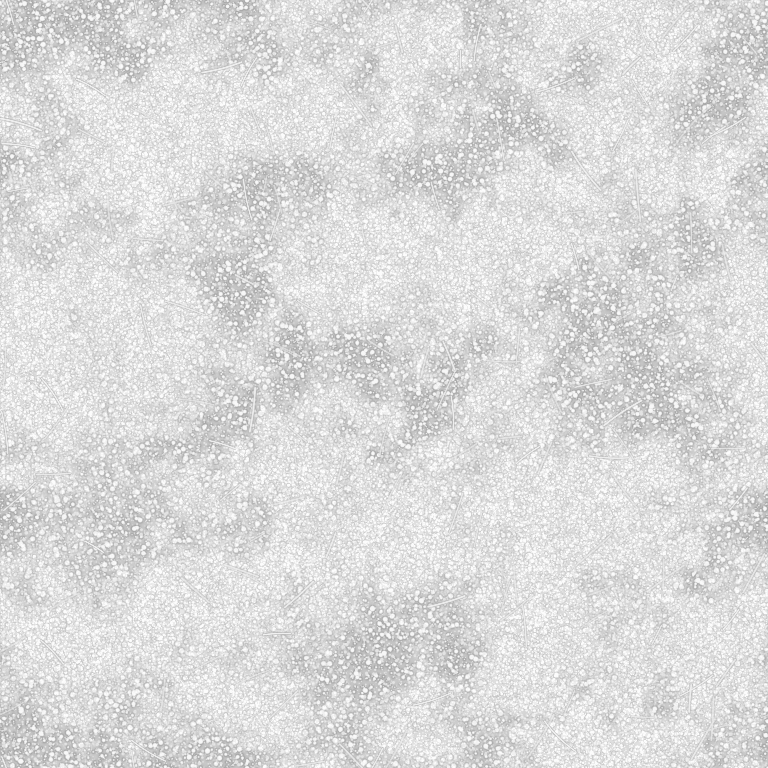
A three.js fragment shader for this texture map:

```glsl
// Pale powdery ground: tiny light grains in grey hollows, with scattered thin straws.
varying vec2 vUv;

vec3 hash3(vec2 cell, float seed) {
  vec3 q = fract(vec3(cell.xyx) * vec3(0.1031, 0.1030, 0.0973) + seed * 0.137);
  q += dot(q, q.yxz + 33.33);
  return fract((q.xxy + q.yzz) * q.zyx);
}

// Tiling value noise with n cells across
float cloud(vec2 uv, float n, float seed) {
  vec2 p = uv * n, i = floor(p), f = fract(p);
  f = f * f * (3.0 - 2.0 * f);
  float a = hash3(mod(i, n), seed).x;
  float b = hash3(mod(i + vec2(1.0, 0.0), n), seed).x;
  float c = hash3(mod(i + vec2(0.0, 1.0), n), seed).x;
  float d = hash3(mod(i + 1.0, n), seed).x;
  return mix(mix(a, b, f.x), mix(c, d, f.x), f.y);
}

// Cellular grains: depth inside the nearest grain, negative in the gaps
float grainDepth(vec2 uv, float n, float seed) {
  vec2 p = uv * n, i = floor(p);
  float depth = -1.0;
  for (int y = -1; y <= 1; y++) {
    for (int x = -1; x <= 1; x++) {
      vec2 cell = i + vec2(float(x), float(y));
      vec3 h = hash3(mod(cell, n), seed);
      float radius = mix(0.2, 0.58, h.z * h.z);
      depth = max(depth, radius - length(p - cell - h.xy));
    }
  }
  return depth;
}

// Straws: x is the light core, y is the dark groove beside it
vec2 straws(vec2 uv, float n, float seed) {
  vec2 p = uv * n, i = floor(p), mask = vec2(0.0);
  for (int y = -1; y <= 1; y++) {
    for (int x = -1; x <= 1; x++) {
      vec2 cell = i + vec2(float(x), float(y));
      vec3 h = hash3(mod(cell, n), seed);
      vec3 k = hash3(mod(cell, n), seed + 5.0);
      float angle = k.x * 6.2832;
      vec2 dir = vec2(cos(angle), sin(angle));
      vec2 q = p - cell - h.xy;
      q = vec2(dot(q, dir), dot(q, vec2(-dir.y, dir.x)));
      q.y += (k.z - 0.5) * 0.4 * q.x * q.x;
      float halfLength = mix(0.15, 0.42, k.y);
      float d = length(vec2(max(abs(q.x) - halfLength, 0.0), q.y));
      float present = step(h.z, 0.42) * mix(0.5, 1.0, k.z);
      float core = 1.0 - smoothstep(0.006, 0.019, d);
      float groove = 1.0 - smoothstep(0.014, 0.042, d);
      mask = max(mask, present * vec2(core, groove));
    }
  }
  return mask;
}

void main() {
  // Hollows where the powder gives way to loose grains
  float field = 0.30 * cloud(vUv, 6.0, 1.0) + 0.28 * cloud(vUv, 13.0, 2.0)
              + 0.24 * cloud(vUv, 29.0, 3.0) + 0.18 * cloud(vUv, 64.0, 4.0);
  float hollow = smoothstep(0.36, 0.70, field);

  // Two sizes of grain over a shaded floor
  float large = grainDepth(vUv, 135.0, 11.0);
  float small = grainDepth(vUv, 205.0, 12.0);
  float fine = grainDepth(vUv, 290.0, 13.0);
  float contact = exp(-5.0 * max(-large, 0.0));
  float loose = mix(0.78, 0.64, contact);
  loose = mix(loose, 0.89, smoothstep(-0.10, 0.25, small));
  loose = mix(loose, 0.97, smoothstep(-0.05, 0.28, large));

  // Powder with a fine mottle and a few half-buried grains
  float powder = mix(0.86, 0.985, smoothstep(-0.22, 0.25, fine));
  powder += 0.05 * smoothstep(0.0, 0.2, large);
  powder -= 0.07 * smoothstep(0.12, 0.0, abs(large + 0.08));
  powder += 0.05 * (cloud(vUv, 95.0, 6.0) - 0.5);

  float shade = mix(powder, loose, hollow);

  // Straws lie on top in two loose layers
  vec2 straw = max(straws(vUv, 12.0, 21.0), straws(vUv, 15.0, 31.0));
  shade = mix(shade, 0.71, 0.65 * straw.y);
  shade = mix(shade, 0.96, 0.9 * straw.x);

  gl_FragColor = vec4(vec3(clamp(shade, 0.0, 0.99)), 1.0);
}
```
